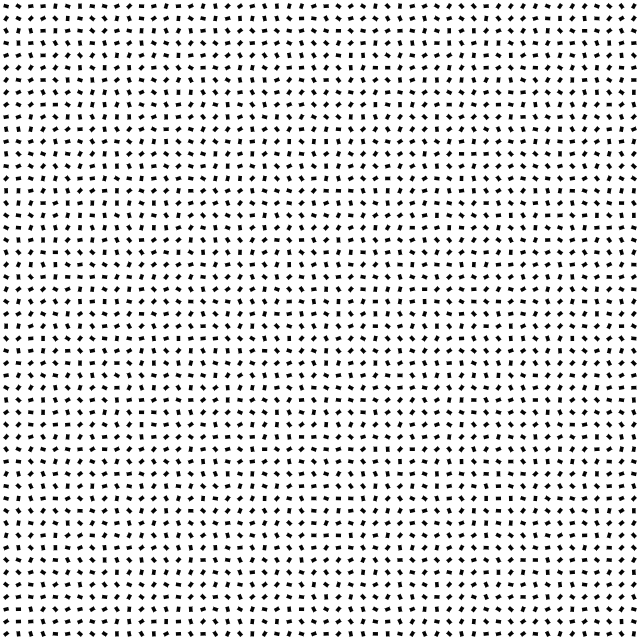
Write a Shadertoy shader that draws this pattern.

```glsl
// A 52 by 52 grid of small black dashes on white. Each cell holds one
// box distance function, turned by its own hashed angle.
// Dashes stay inside their cells, so the canvas tiles without a seam.

const float CELLS = 52.0;
const float PI = 3.14159;
const vec2 DASH_HALF_SIZE = vec2(0.208, 0.145); // in cells
const vec3 PAPER = vec3(1.0);
const vec3 INK = vec3(0.02);

float hash(vec2 p) {
    vec3 q = fract(p.xyx * vec3(0.1031, 0.1030, 0.0973));
    q += dot(q, q.yzx + 33.33);
    return fract((q.x + q.y) * q.z);
}

vec2 rotate(vec2 p, float angle) {
    float c = cos(angle), s = sin(angle);
    return vec2(c * p.x + s * p.y, c * p.y - s * p.x);
}

float boxDistance(vec2 p, vec2 halfSize) {
    vec2 d = abs(p) - halfSize;
    return length(max(d, 0.0)) + min(max(d.x, d.y), 0.0);
}

// Share of a pixel covered by a shape at signed distance d
float coverage(float d, float pixel) {
    return clamp(0.5 - d / pixel, 0.0, 1.0);
}

void mainImage(out vec4 fragColor, in vec2 fragCoord) {
    vec2 grid = fragCoord / iResolution.xy * CELLS;
    float pixel = CELLS / min(iResolution.x, iResolution.y);

    // One dash per cell; the cell index wraps at the canvas edge
    vec2 cell = mod(floor(grid), CELLS);
    vec2 local = fract(grid) - 0.5;

    // A half turn covers every distinct direction
    float angle = PI * hash(cell + 7.0);
    float d = boxDistance(rotate(local, angle), DASH_HALF_SIZE);

    fragColor = vec4(mix(PAPER, INK, coverage(d, pixel)), 1.0);
}
```
